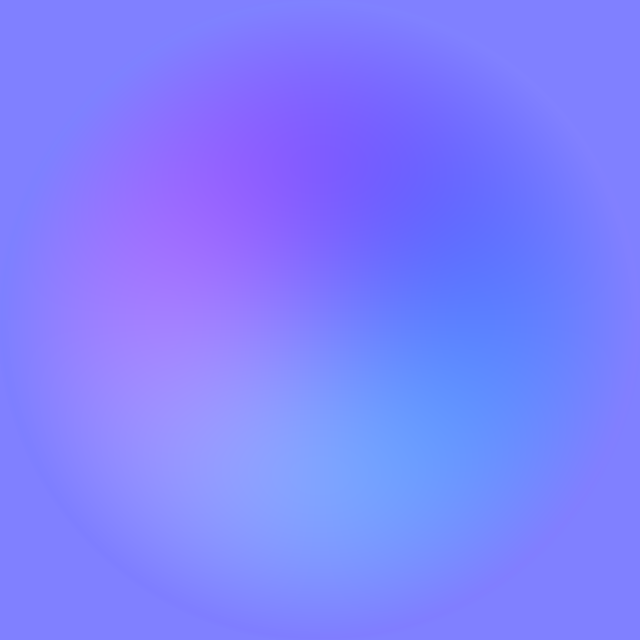
This background is drawn by a WebGL 2 fragment shader. Its source:

```glsl
#version 300 es
precision highp float;
// Draws a soft lens disc as a normal map: a radial sine ripple on flat lavender blue.

#define CENTER vec2(0.5)
#define DISC_RADIUS 0.5
#define RIPPLE_RADIUS 0.487
#define STRENGTH 0.14
#define EDGE_SOFTNESS 0.004
#define FLAT_COLOR vec3(0.5, 0.5, 1.0)

uniform vec2 u_resolution;
out vec4 fragColor;

const float PI = 3.14159;

// Tilt toward the center: zero in the middle, strongest halfway out,
// faintly reversed just inside the rim.
vec2 lensTilt(vec2 p) {
    float r = length(p);
    vec2 outward = p / max(r, 1e-4);
    float inside = 1.0 - smoothstep(-EDGE_SOFTNESS, EDGE_SOFTNESS, r - DISC_RADIUS);
    return -outward * sin(PI * r / RIPPLE_RADIUS) * inside;
}

void main() {
    // Square units, centered on the canvas
    vec2 p = (gl_FragCoord.xy - CENTER * u_resolution) / min(u_resolution.x, u_resolution.y);

    // Encode the tilt in red and green
    vec3 color = FLAT_COLOR + vec3(STRENGTH * lensTilt(p), 0.0);
    fragColor = vec4(color, 1.0);
}
```
